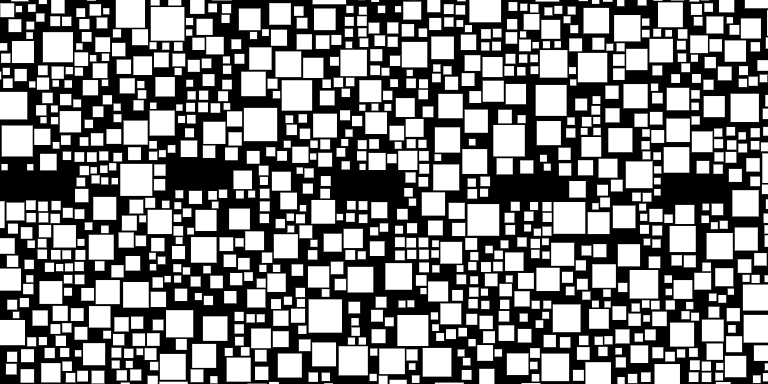
Give the GLSL for this pattern, as a Shadertoy shader.

```glsl
// Loosely packed white squares of three sizes on black, parted by a few empty bars.

vec3 large[25];   // each square: centre in xy, half side in z, negative if absent
vec3 medium[9];

vec3 hash3(vec2 p) {
    return fract(sin(vec3(dot(p, vec2(127.1, 311.7)),
                          dot(p, vec2(269.5, 183.3)),
                          dot(p, vec2(419.2, 371.9)))) * 43758.5453);
}

float boxDistance(vec2 offset, vec2 halfSize) {
    vec2 d = abs(offset) - halfSize;
    return max(d.x, d.y);
}

float squareDistance(vec2 p, vec3 square) {
    return boxDistance(p - square.xy, vec2(square.z));
}

// Empty bars, one per wide column, at varying heights
float barDistance(vec2 p) {
    float column = round((p.x - 0.09) / 0.43);
    float height = mix(0.45, 0.7, hash3(vec2(column, 7.0)).x);
    return boxDistance(p - vec2(0.09 + 0.43 * column, height), vec2(0.088, 0.034));
}

// Half side that square a may take beside its neighbour b
float sharedHalf(vec3 a, vec3 b) {
    if (b.z < 0.0) return a.z;
    return (boxDistance(a.xy - b.xy, vec2(0.0)) - 0.005) * a.z / (a.z + b.z);
}

vec3 largeSeed(vec2 cell) {
    vec3 h = hash3(cell);
    vec2 centre = (cell + 0.5 + 0.7 * (h.xy - 0.5)) * 0.1;
    float halfSide = min(mix(0.027, 0.044, fract(h.z * 7.0)), barDistance(centre));
    return vec3(centre, h.z < 0.12 || halfSide < 0.01 ? -1.0 : halfSide);
}

vec3 largeSquare(vec2 cell) {
    vec3 square = largeSeed(cell);
    if (square.z < 0.0) return square;
    float halfSide = square.z;
    for (int i = 0; i < 9; i++) {
        if (i == 4) continue;
        vec3 neighbour = largeSeed(cell + vec2(i % 3 - 1, i / 3 - 1));
        halfSide = min(halfSide, sharedHalf(square, neighbour));
    }
    return vec3(square.xy, halfSide < 0.01 ? -1.0 : halfSide);
}

// Room around a point, up to the bars and large squares
float clearance(vec2 p) {
    float room = barDistance(p);
    for (int i = 0; i < 25; i++) room = min(room, squareDistance(p, large[i]) - 0.004);
    return room;
}

// Roomiest of several random places in the cell
vec3 mediumSeed(vec2 cell) {
    vec3 best = vec3(0.0, 0.0, -1.0);
    for (int k = 0; k < 4; k++) {
        vec3 h = hash3(cell + 57.3 * float(k + 1));
        vec2 centre = (cell + 0.5 + 0.8 * (h.xy - 0.5)) * 0.048;
        float halfSide = min(mix(0.014, 0.024, h.z), clearance(centre));
        if (halfSide > max(best.z, 0.0115)) best = vec3(centre, halfSide);
    }
    return best;
}

vec3 smallSquare(vec2 cell) {
    vec3 best = vec3(0.0, 0.0, -1.0);
    for (int k = 0; k < 4; k++) {
        vec3 h = hash3(cell + 31.7 * float(k + 9));
        float halfSide = mix(0.008, 0.013, h.z);
        vec2 centre = (cell + 0.5) * 0.032 + (h.xy - 0.5) * 2.0 * (0.0145 - halfSide);
        halfSide = min(halfSide, clearance(centre));
        for (int i = 0; i < 9; i++)
            halfSide = min(halfSide, squareDistance(centre, medium[i]) - 0.004);
        if (halfSide > max(best.z, 0.008)) best = vec3(centre, halfSide);
    }
    return best;
}

void mainImage(out vec4 fragColor, in vec2 fragCoord) {
    vec2 p = fragCoord / iResolution.y;
    float d = 1.0;

    // Large squares
    for (int i = 0; i < 25; i++) {
        large[i] = largeSquare(floor(p / 0.1) + vec2(i % 5 - 2, i / 5 - 2));
        d = min(d, squareDistance(p, large[i]));
    }

    // Medium squares in the gaps, shrunk to clear one another
    vec3 seeds[25];
    for (int i = 0; i < 25; i++)
        seeds[i] = mediumSeed(floor(p / 0.048) + vec2(i % 5 - 2, i / 5 - 2));
    for (int i = 0; i < 9; i++) {
        int self = (i / 3 + 1) * 5 + i % 3 + 1;
        vec3 square = seeds[self];
        for (int j = 0; j < 25; j++)
            if (j != self && seeds[self].z > 0.0)
                square.z = min(square.z, sharedHalf(seeds[self], seeds[j]));
        if (square.z < 0.009) square.z = -1.0;
        medium[i] = square;
        d = min(d, squareDistance(p, square));
    }

    // Small squares in what is left
    d = min(d, squareDistance(p, smallSquare(floor(p / 0.032))));

    fragColor = vec4(vec3(clamp(0.5 - d * iResolution.y, 0.0, 1.0)), 1.0);
}
```
